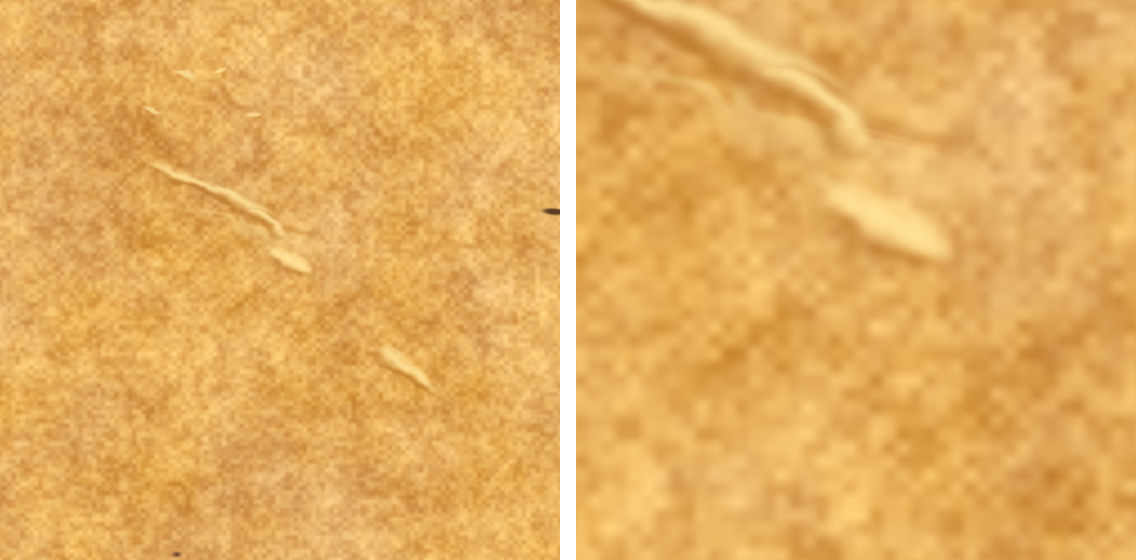
Left, the full canvas; right, a detail of the centre.
This texture is drawn by a WebGL 1 fragment shader. Its source:

```glsl
precision highp float;
// Aged golden parchment: soft blotches and fine mottled grain from value noise,
// with raised creases drawn as tapered, wobbling strokes that have a lit side
// and a shaded side, plus a few pale flecks and small dark specks.
uniform vec2 u_resolution;

const vec3 OCHRE = vec3(0.79, 0.53, 0.225);
const vec3 HONEY = vec3(0.892, 0.672, 0.36);
const vec3 STRAW = vec3(0.985, 0.80, 0.485);
const vec3 CREAM = vec3(1.0, 0.89, 0.60);
const vec3 SHADE = vec3(0.70, 0.43, 0.13);
const vec3 SPECK = vec3(0.30, 0.18, 0.12);

float hash(vec2 p) {
  return fract(sin(dot(p, vec2(127.1, 311.7))) * 43758.5453);
}

// Value noise centred on zero
float noise(vec2 p) {
  vec2 i = floor(p);
  vec2 f = fract(p);
  f = f * f * (3.0 - 2.0 * f);
  float low = mix(hash(i), hash(i + vec2(1.0, 0.0)), f.x);
  float high = mix(hash(i + vec2(0.0, 1.0)), hash(i + 1.0), f.x);
  return mix(low, high, f.y) - 0.5;
}

float fbm(vec2 p) {
  float sum = 0.0;
  float gain = 0.5;
  for (int i = 0; i < 4; i++) {
    sum += gain * noise(p);
    p = mat2(1.6, 1.2, -1.2, 1.6) * p + 7.3;
    gain *= 0.55;
  }
  return sum;
}

// Soft elliptical spot, turned by an angle
float spot(vec2 p, vec2 centre, vec2 radius, float angle) {
  vec2 d = p - centre;
  float c = cos(angle);
  float s = sin(angle);
  d = vec2(c * d.x + s * d.y, c * d.y - s * d.x) / radius;
  return exp(-dot(d, d));
}

// Tapered stroke from a to b: x is the lit crest, y the shadow below it
vec2 crease(vec2 p, vec2 a, vec2 b, float bend, float width) {
  vec2 axis = b - a;
  float span = length(axis);
  vec2 dir = axis / span;
  float along = dot(p - a, dir) / span;
  float h = clamp(along, 0.0, 1.0);
  float wobble = 0.010 * noise(p * 32.0) + 0.004 * noise(p * 90.0);
  float across = dot(p - a, vec2(-dir.y, dir.x)) - bend * 4.0 * h * (1.0 - h);
  across += wobble;
  float taper = smoothstep(0.0, 0.35, along) * (1.0 - smoothstep(0.75, 1.0, along));
  float w = width * (0.35 + 0.65 * taper) * (1.0 + 0.8 * noise(p * 45.0));
  float crest = exp(-pow(across / w, 2.0));
  float shadow = exp(-pow((across + 1.9 * w) / w, 2.0));
  return vec2(crest, shadow) * taper;
}

// Overall lightness: broad stains, cloudy blotches, then fine grain
float paperTone(vec2 p) {
  float tone = 1.25 * fbm(p * 5.0 + 3.1) + 0.75 * noise(p * 30.0);
  tone += 0.75 * noise(p * 68.0 + 11.0) + 1.0 * noise(p * 125.0 + 5.0);
  tone -= 0.50 * spot(p, vec2(0.30, 0.73), vec2(0.20, 0.07), -0.4);
  tone -= 0.36 * spot(p, vec2(0.66, 0.68), vec2(0.15, 0.13), 0.0);
  tone -= 0.32 * spot(p, vec2(0.54, 0.45), vec2(0.28, 0.09), -0.5);
  tone += 0.16 * spot(p, vec2(0.12, 0.28), vec2(0.25, 0.30), 0.0);
  return tone + 0.10;
}

vec3 paperColor(float tone, float dust) {
  vec3 color = mix(HONEY, STRAW, clamp(tone, 0.0, 1.2));
  color = mix(color, OCHRE, clamp(-tone, 0.0, 1.2));
  return color + dust * vec3(-0.03, 0.0, 0.14);
}

void main() {
  vec2 p = gl_FragCoord.xy / u_resolution;
  float dust = fbm(p * 7.0 + 40.0) + 0.25 * noise(p * 55.0);
  dust += 0.22 * spot(p, vec2(0.67, 0.70), vec2(0.10, 0.10), 0.0);
  vec3 color = paperColor(paperTone(p), dust);

  // Crumpled skin beside the long crease
  float crumple = spot(p, vec2(0.42, 0.625), vec2(0.15, 0.035), -0.45);
  vec2 folds = vec2(p.x + 0.5 * p.y, p.y + 0.5 * p.x) * vec2(18.0, 42.0);
  float wrinkle = noise(folds + 2.0 * noise(p * 25.0));
  color = mix(color, CREAM, crumple * smoothstep(0.0, 0.4, wrinkle) * 0.55);
  color = mix(color, SHADE, crumple * smoothstep(0.1, 0.45, -wrinkle) * 0.40);

  // Raised creases falling to the right
  vec2 relief = crease(p, vec2(0.225, 0.724), vec2(0.51, 0.605), 0.006, 0.0085);
  relief = max(relief, crease(p, vec2(0.43, 0.640), vec2(0.51, 0.575), 0.006, 0.007));
  relief = max(relief, crease(p, vec2(0.465, 0.567), vec2(0.565, 0.510), 0.002, 0.011));
  relief = max(relief, crease(p, vec2(0.645, 0.385), vec2(0.782, 0.288), 0.016, 0.008));
  color = mix(color, SHADE, 0.55 * relief.y * (1.0 - relief.x));
  color = mix(color, CREAM, 0.85 * relief.x);

  // Pale flecks scattered over the upper left
  for (int i = 0; i < 4; i++) {
    float k = float(i);
    vec2 centre = vec2(0.27 + 0.06 * k, 0.75 + 0.15 * hash(vec2(k, 4.0)));
    vec2 radius = vec2(0.020, 0.008) * (0.6 + 0.6 * hash(vec2(k, 9.0)));
    vec2 ragged = p + 0.012 * vec2(noise(p * 50.0), noise(p * 50.0 + 20.0));
    float fleck = spot(ragged, centre, radius, 0.9 * (hash(vec2(k, 2.0)) - 0.5));
    color = mix(color, CREAM, 0.75 * smoothstep(0.15, 0.9, fleck));
  }

  // Dark specks at the edges
  float specks = spot(p, vec2(0.99, 0.622), vec2(0.022, 0.006), -0.08);
  specks += 0.6 * spot(p, vec2(0.316, 0.010), vec2(0.010, 0.006), 0.0);
  color = mix(color, SPECK, 0.9 * smoothstep(0.1, 0.8, specks));

  gl_FragColor = vec4(clamp(color, 0.0, 1.0), 1.0);
}
```
